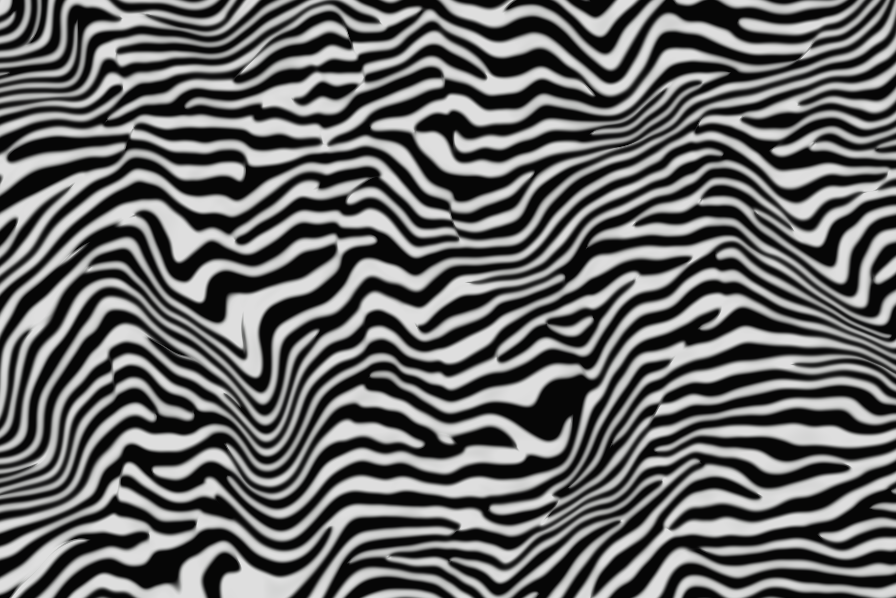
A Shadertoy shader for this pattern:

```glsl
// Zebra hide: soft black and pale stripes that fork, taper and sag into folds.

const float TAU = 6.2831853;
const vec3 INK = vec3(0.022, 0.022, 0.024);
const vec3 SHADED_HAIR = vec3(0.73, 0.735, 0.73);
const vec3 BRIGHT_HAIR = vec3(0.87, 0.87, 0.87);

vec3 hash3(vec2 cell) {
    vec3 h = fract(cell.xyx * vec3(0.1031, 0.1030, 0.0973));
    h += dot(h, h.yxz + 33.33);
    return fract((h.xxy + h.yzz) * h.zyx);
}

vec2 randomDirection(vec2 cell) {
    float angle = TAU * hash3(cell).x;
    return vec2(cos(angle), sin(angle));
}

// Gradient noise, roughly -1 to 1
float noise(vec2 p) {
    vec2 i = floor(p), f = p - i;
    vec2 u = f * f * f * (f * (f * 6.0 - 15.0) + 10.0);
    vec2 r = vec2(1.0, 0.0);
    float low = mix(dot(randomDirection(i), f),
                    dot(randomDirection(i + r.xy), f - r.xy), u.x);
    float high = mix(dot(randomDirection(i + r.yx), f - r.yx),
                     dot(randomDirection(i + r.xx), f - r.xx), u.x);
    return 1.5 * mix(low, high, u.y);
}

// Bends the plane: an overall rise to the right, broad waves and deep V folds
vec2 foldPlane(vec2 p, float slope, float foldDepth) {
    vec2 q = p + 0.04 * vec2(noise(p * 3.7 + 11.0), noise(p * 3.1 + 47.0));
    float crease = noise(q * vec2(2.1, 1.1) + vec2(0.6 * q.y + 5.3, 8.1));
    float mask = smoothstep(-0.4, 0.4, noise(q * 1.9 + 71.0));
    float lift = 0.10 * noise(q * vec2(3.0, 1.6) + 23.0);
    lift += 0.036 * noise(q * vec2(7.5, 4.5) + 61.0);
    lift += 0.008 * noise(q * vec2(19.0, 13.0) + 37.0);
    lift += foldDepth * mask * exp(-16.0 * crease * crease);
    return vec2(q.x, q.y - slope * q.x + lift);
}

// Blends waves of differing phase and tilt; their clashes make the forks.
// Returns the cosine and sine of the stripe phase.
vec2 stripeWave(vec2 q, float count, vec2 cellSize) {
    vec2 home = floor(q / cellSize);
    vec2 sum = vec2(0.0);
    for (int j = -1; j <= 1; j++) {
        for (int i = -1; i <= 1; i++) {
            vec2 cell = home + vec2(i, j);
            vec3 h = hash3(cell + 17.0);
            vec3 k = hash3(cell + 143.0) - 0.5;
            vec2 away = q - (cell + 0.2 + 0.6 * h.xy) * cellSize;
            vec2 d = away / cellSize;
            float weight = pow(max(1.0 - dot(d, d) / 1.44, 0.0), 3.0);
            float phase = TAU * (count * (q.y + 0.4 * k.x * away.y + 0.65 * k.y * away.x)
                                 + 0.8 * (h.z - 0.5));
            sum += weight * vec2(cos(phase), sin(phase));
        }
    }
    return sum / (length(sum) + 0.04);
}

vec2 hideWave(vec2 p, float slope, float foldDepth) {
    return stripeWave(foldPlane(p, slope, foldDepth), 25.0, vec2(0.19, 0.10));
}

void mainImage(out vec4 fragColor, in vec2 fragCoord) {
    vec2 p = fragCoord / iResolution.y;
    const float slope = 0.30, foldDepth = 0.13;

    // Stripe phase and how quickly it turns across the canvas
    const float stepSize = 0.0015;
    vec2 wave = hideWave(p, slope, foldDepth);
    vec2 turnX = hideWave(p + vec2(stepSize, 0.0), slope, foldDepth) - wave;
    vec2 turnY = hideWave(p + vec2(0.0, stepSize), slope, foldDepth) - wave;
    float rate = length(vec2(length(turnX), length(turnY))) / stepSize;

    // Approximate distance to the stripe edge, with uneven stripe widths
    vec2 q = foldPlane(p, slope, foldDepth);
    float height = wave.y + 0.42 * noise(q * vec2(7.0, 17.0) + 91.0);
    float edgeDistance = height / clamp(rate, 60.0, 420.0);
    float softness = max(0.0039, 0.8 / iResolution.y);
    float cover = smoothstep(-softness, softness, edgeDistance);

    // Pale hair brightens towards the middle of each stripe, with mottling
    float mottle = 0.30 * noise(p * 14.0 + 29.0) + 0.25 * noise(q * vec2(24.0, 60.0) + 53.0);
    float glow = smoothstep(0.0015, 0.0065, edgeDistance) + mottle;
    vec3 hair = mix(SHADED_HAIR, BRIGHT_HAIR, clamp(glow, 0.0, 1.0));
    fragColor = vec4(mix(INK, hair, cover), 1.0);
}
```
